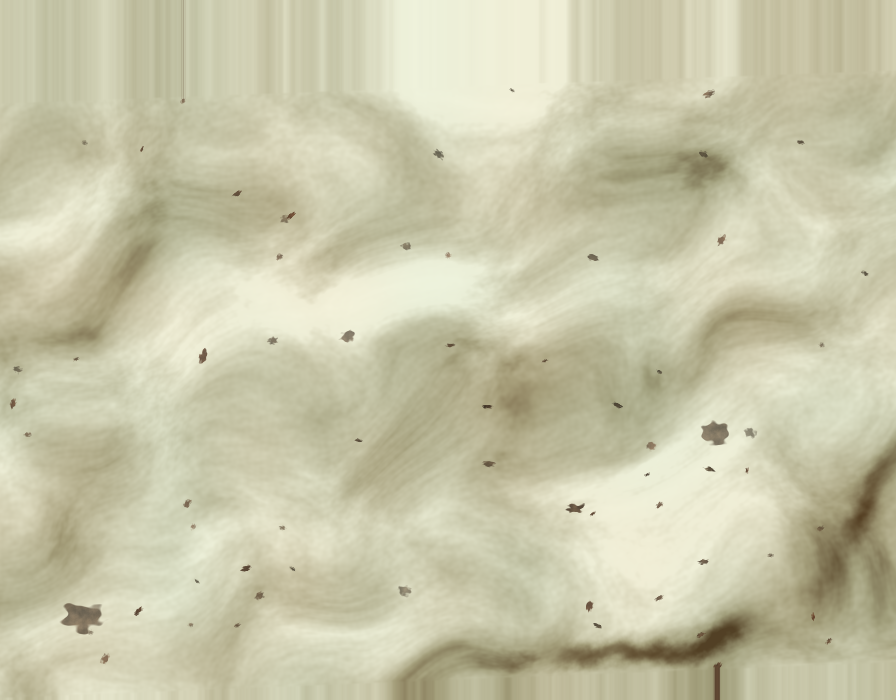
A WebGL 2 fragment shader for this texture:

```glsl
#version 300 es
precision highp float;
// Raw cotton fleece with olive shadows, dark seed specks and streaked margins.

uniform vec2 u_resolution;
out vec4 fragColor;

vec2 hash2(vec2 p) {
    vec3 h = fract(vec3(p.xyx) * vec3(0.1031, 0.1030, 0.0973));
    h += dot(h, h.yzx + 33.33);
    return fract((h.xx + h.yz) * h.zy);
}

vec2 gradientAt(vec2 cell) {
    float angle = 6.2832 * hash2(cell + 57.0).x;
    return vec2(cos(angle), sin(angle));
}

float gradientNoise(vec2 p) {
    vec2 i = floor(p), f = fract(p);
    vec2 u = f * f * f * (f * (f * 6.0 - 15.0) + 10.0);
    vec2 e = vec2(1.0, 0.0);
    float low = mix(dot(gradientAt(i), f), dot(gradientAt(i + e), f - e), u.x);
    float high = mix(dot(gradientAt(i + e.yx), f - e.yx), dot(gradientAt(i + 1.0), f - 1.0), u.x);
    return mix(low, high, u.y);
}

float fbm(vec2 p) {
    float sum = 0.0, amplitude = 1.0;
    for (int i = 0; i < 6; i++) {
        sum += amplitude * gradientNoise(p);
        p = mat2(1.6, 1.2, -1.2, 1.6) * p + 17.3;
        amplitude *= 0.5;
    }
    return sum;
}

// Curved fold: a thin dark core inside a wide soft shadow.
float foldShade(vec2 p) {
    float x = p.x - 0.9;
    float d = p.y - 0.06 - 1.9 * x * x + 0.04 * fbm(p * 8.0);
    d /= sqrt(1.0 + 14.4 * x * x);
    float patches = smoothstep(-0.25, 0.4, gradientNoise(p * 7.0 + 3.0));
    float core = 1.5 * patches * exp(-d * d / 0.0004);
    float halo = 0.4 * exp(-d * d / 0.004);
    return (core + halo) * smoothstep(0.68, 0.82, p.x);
}

// One irregular chip per occupied cell: x is coverage, y is warmth.
vec2 chips(vec2 p, float cellSize, float density) {
    vec2 id = floor(p / cellSize) + 91.0 * cellSize;
    vec2 chance = hash2(id + 11.0), shape = hash2(id + 29.0);
    vec2 d = fract(p / cellSize) - mix(vec2(0.22), vec2(0.78), hash2(id + 5.0));
    float angle = 0.4 + 2.4 * (shape.x - 0.5);
    d = mat2(cos(angle), -sin(angle), sin(angle), cos(angle)) * d;
    d.y *= mix(1.1, 2.4, shape.y);
    float radius = mix(0.04, 0.11, chance.y * chance.y);
    float edge = length(d) - radius * (1.0 + 0.8 * gradientNoise(d / radius * 1.3 + id * 7.0));
    float blur = (1.0 / u_resolution.y + 0.001) / cellSize;
    float coverage = 1.0 - smoothstep(-blur, blur, edge);
    return vec2(coverage * step(chance.x, density) * mix(0.55, 0.95, shape.y), shape.x);
}

void main() {
    vec2 p = gl_FragCoord.xy / u_resolution.y;

    // Margins extend the tilted fleece edges as vertical streaks.
    vec2 surface = p;
    surface.y = clamp(p.y, 0.005 + 0.04 * p.x, 0.85 + 0.037 * p.x);
    float margin = smoothstep(0.0, 0.004, abs(p.y - surface.y));

    // Tufts drawn out along a rising diagonal.
    vec2 grain = mat2(0.913, -0.407, 0.407, 0.913) * surface;
    vec2 warp = vec2(gradientNoise(surface * 5.0), gradientNoise(surface * 5.0 + 40.0));
    float tuft = fbm(grain * vec2(2.7, 5.0) + 0.6 * warp + 8.0);
    float shade = 0.34 + 1.3 * tuft + 0.5 * smoothstep(0.3, 0.7, tuft);
    shade += foldShade(surface);

    // Fine fibres, and stronger line contrast in the margins.
    shade += 0.11 * gradientNoise(grain * vec2(55.0, 130.0) + 6.0 * warp);
    shade += 0.08 * gradientNoise(surface * 120.0);
    shade += margin * 0.28 * fbm(vec2(p.x * 38.0, 4.0 + 9.0 * step(0.5, p.y)));
    shade = max(shade, -0.2 + 0.15 * (shade + 0.2));

    vec3 color = mix(vec3(0.88, 0.88, 0.78), vec3(0.64, 0.62, 0.48), min(shade, 1.0));
    color = mix(color, vec3(0.33, 0.25, 0.14), clamp((shade - 1.0) * 0.8, 0.0, 1.0));
    color += vec3(0.025, -0.005, -0.01) * gradientNoise(surface * 6.0 + 70.0);

    // Seed specks in two sizes, then a few large leaf flakes.
    for (int i = 0; i < 3; i++) {
        float cellSize = i == 0 ? 0.075 : i == 1 ? 0.11 : 0.3;
        vec2 chip = chips(surface, cellSize, 0.22 + 0.06 * float(i));
        vec3 chipColor = mix(vec3(0.29, 0.27, 0.21), vec3(0.36, 0.21, 0.13), chip.y);
        chipColor *= 1.0 + 0.6 * fbm(surface * 60.0);
        color = mix(color, chipColor, chip.x);
    }

    fragColor = vec4(clamp(color, 0.0, 1.0), 1.0);
}
```
